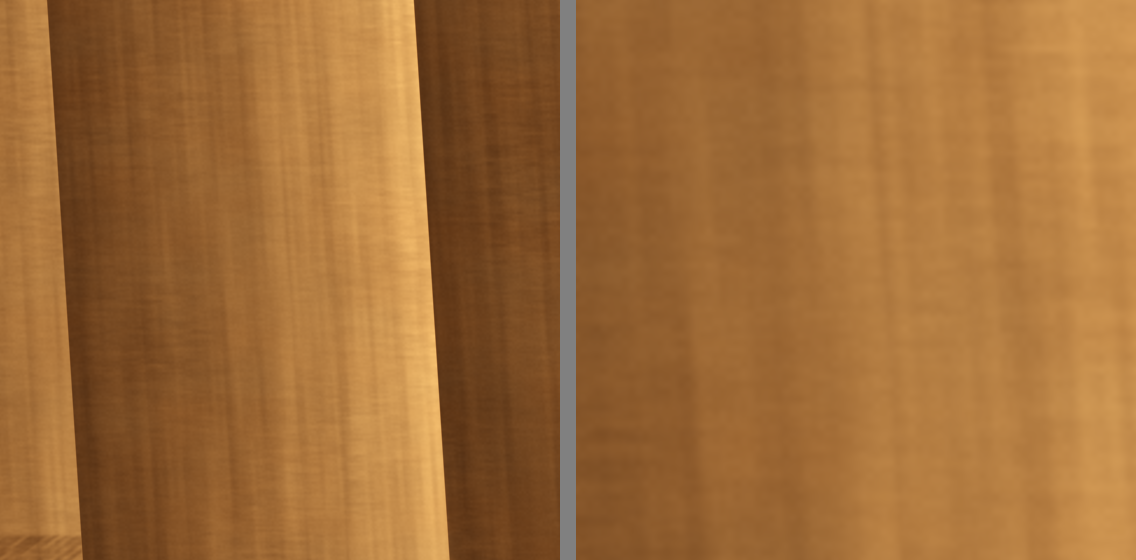
Left: the whole. Right: its middle third, enlarged.
This texture is drawn by a Shadertoy shader. Its source:

```glsl
float hash(vec2 p) {
    vec3 q = fract(vec3(p.xyx) * 0.1031);
    q += dot(q, q.yzx + 33.33);
    return fract((q.x + q.y) * q.z);
}

float noise(vec2 p) {
    vec2 i = floor(p), f = fract(p);
    f = f * f * (3.0 - 2.0 * f);
    return mix(mix(hash(i), hash(i + vec2(1, 0)), f.x),
               mix(hash(i + vec2(0, 1)), hash(i + vec2(1, 1)), f.x), f.y);
}

float fbm(vec2 p) {
    float sum = 0.0, amp = 0.5;
    for (int i = 0; i < 4; i++) {
        sum += amp * noise(p);
        p = p * 2.03 + 17.3;
        amp *= 0.5;
    }
    return sum;
}

// Dark growth lines: a slow fade on one side, a crisper rim on the other
float growthLines(float x, float y, float seed) {
    x += 0.012 * (noise(vec2(x * 4.0, y * 2.0) + seed) - 0.5);
    float cell = floor(x / 0.115), lines = 0.0;
    for (float k = -1.0; k <= 1.0; k++) {
        float id = cell + k;
        float d = x - (id + 0.2 + 0.6 * hash(vec2(id + 40.0, seed))) * 0.115;
        float width = d < 0.0 ? 0.007 : 0.024;
        float depth = 0.25 + 0.85 * noise(vec2(id * 7.3 + seed, y * 5.0));
        lines += depth * exp(-d * d / (width * width));
    }
    return lines;
}

// Brightness of one board; x runs from 0 at its left rim to 1 at its right
float boardTone(float x, float y, float board) {
    float seed = board * 19.0 + 60.0;
    float slope = board < 0.0 ? 0.27 : board > 0.0 ? 0.23 : 0.45;
    float across = clamp(x, 0.0, 1.0);
    float tone = 0.412 + slope * across;
    tone += 0.06 * smoothstep(0.86, 0.98, x) - 0.035 * exp(-across * 22.0);

    // Grain along the board, then broad blotches
    float grain = -0.042 * growthLines(x, y, seed);
    grain += 0.07 * (noise(vec2(x * 24.0, y * 2.5) + seed) - 0.5);
    grain += 0.045 * (noise(vec2(x * 75.0, y * 7.0) + seed) - 0.5);
    grain += 0.07 * (fbm(vec2(x * 5.0, y * 8.0) + seed) - 0.47);

    // Short silky flecks across the board
    float flecks = noise(vec2(x * 17.0, y * 130.0) + seed) - 0.5;
    flecks += 0.7 * (noise(vec2(x * 40.0, y * 210.0) + seed) - 0.5);
    grain += 0.038 * flecks * (0.4 + noise(vec2(x * 4.0, y * 5.0) + seed));
    return tone + grain * (0.55 + 0.55 * tone);
}

vec3 woodColor(float tone) {
    float v = (tone - 0.42) / 0.43;
    vec3 color = mix(vec3(0.42, 0.25, 0.11), vec3(0.85, 0.63, 0.35), v);
    return color - vec3(0.0, 0.06, 0.06) * v * (1.0 - v);
}

void mainImage(out vec4 fragColor, in vec2 fragCoord) {
    vec2 uv = fragCoord / iResolution.xy;

    // Leaning boards, blended softly where they meet
    float s = (uv.x + 0.064 * uv.y - 0.148) / 0.655;
    float seam = floor(s + 0.5);
    float side = smoothstep(-0.0025, 0.0025, s - seam);
    float tone = mix(boardTone(s - seam + 1.0, uv.y, seam - 1.0),
                     boardTone(s - seam, uv.y, seam), side);

    // Slanted cut grain in the lower left corner
    float corner = (1.0 - smoothstep(0.038, 0.048, uv.y)) * (1.0 - smoothstep(-0.004, 0.002, s));
    float strokes = noise(vec2((uv.y - 0.75 * uv.x) * 130.0, (uv.x + uv.y) * 14.0));
    tone -= corner * (0.03 + 0.11 * strokes);

    // Slight warm and cool drift, with fine dust
    vec3 color = woodColor(tone);
    float drift = fbm(uv * vec2(9.0, 12.0) + 5.0) - 0.47;
    color += vec3(0.012, -0.012, -0.02) * drift;
    color += 0.014 * (noise(uv * 240.0) - 0.5);
    fragColor = vec4(color, 1.0);
}
```
